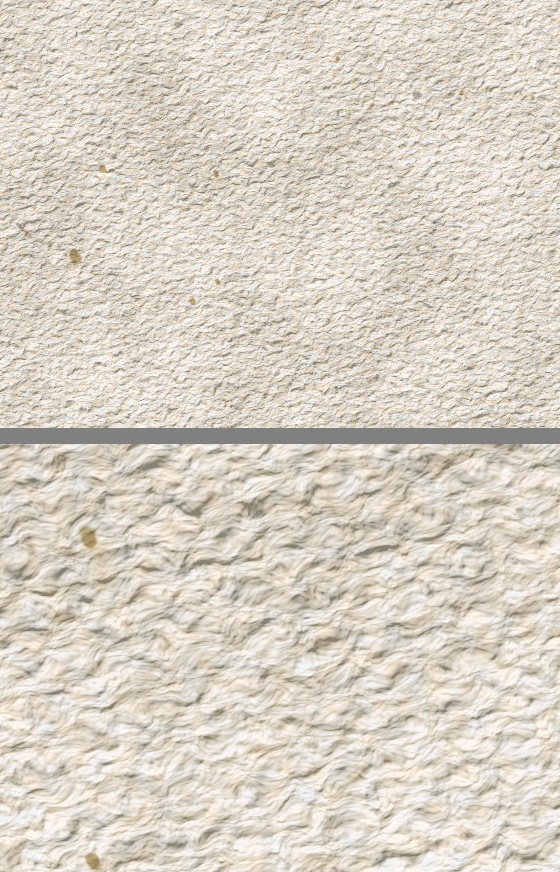
Top: the whole. Bottom: its middle third, enlarged.
Give the GLSL for this texture, as a Shadertoy shader.

```glsl
// Rough cream plaster: small raking-lit lumps with dark undersides, fine grit and a few stains.

const float LUMPS_PER_WIDTH = 110.0;           // noise cells of the main relief
const float LUMP_STRETCH = 0.72;               // below 1 widens lumps sideways
const float LUMP_TILT = 0.24;                  // radians, rising to the right
const vec2  LIGHT_STEP = vec2(-0.06, 0.345);   // towards the light, in noise cells
const float SLOPE_GAIN = 4.5;                  // scales one octave to unit contrast
const float STEEPNESS = 1.3;                   // sharpens the shaded undersides
const int   OCTAVES = 4;
const float OCTAVE_WEIGHT[4] = float[4](0.34, 0.65, 0.52, 0.38);
const float PATCH_CONTRAST = 0.9;
const int   STAINS = 14;
const vec3  OCHRE_STAIN = vec3(0.78, 0.70, 0.53);
const vec3  GREY_STAIN = vec3(0.77, 0.76, 0.75);
const vec3  WARM_TINT = vec3(0.045, 0.0, -0.05);
const vec2  SCRATCH_START = vec2(0.031, 0.364);
const vec2  SCRATCH_END = vec2(0.055, 0.341);
const float SCRATCH_WIDTH = 0.004;

// Plaster tones from deep shadow to highlight, and the relief level of each
const vec3 TONES[6] = vec3[6](
    vec3(0.53, 0.51, 0.44), vec3(0.66, 0.63, 0.56), vec3(0.76, 0.72, 0.66),
    vec3(0.83, 0.80, 0.74), vec3(0.90, 0.87, 0.82), vec3(0.97, 0.95, 0.93));
const float LEVELS[6] = float[6](-2.33, -1.70, -1.08, -0.385, 0.345, 1.23);

// Integer hash giving two values in 0..1
vec2 hash2(ivec2 cell) {
    const uint MULTIPLIER = 1664525u;
    uvec2 v = uvec2(cell) * MULTIPLIER + 12345u;
    for (int i = 0; i < 2; i++) {
        v.x += v.y * MULTIPLIER;
        v.y += v.x * MULTIPLIER;
        v ^= v >> 16u;
    }
    return vec2(v >> 8u) / float(1 << 24);
}

float cornerValue(ivec2 cell, ivec2 corner, vec2 f) {
    vec2 gradient = normalize(hash2(cell + corner) - 0.5 + 1e-5);
    return dot(gradient, f - vec2(corner));
}

float gradientNoise(vec2 p) {
    ivec2 cell = ivec2(floor(p));
    vec2 f = fract(p);
    vec2 s = f * f * f * (f * (f * 6.0 - 15.0) + 10.0);
    float low = mix(cornerValue(cell, ivec2(0, 0), f), cornerValue(cell, ivec2(1, 0), f), s.x);
    float high = mix(cornerValue(cell, ivec2(0, 1), f), cornerValue(cell, ivec2(1, 1), f), s.x);
    return mix(low, high, s.y);
}

// Lumps leaning away from the light, so their undersides are steep
float lumpHeight(vec2 q) {
    return gradientNoise(q + LIGHT_STEP * STEEPNESS * gradientNoise(q));
}

// Sum of lit slopes over several lump sizes, about unit variance
float reliefLight(vec2 p) {
    float c = cos(LUMP_TILT), s = sin(LUMP_TILT);
    vec2 q = vec2(c * p.x + s * p.y, c * p.y - s * p.x);
    q *= LUMPS_PER_WIDTH * vec2(LUMP_STRETCH, 1.0);
    q += 0.6 * vec2(gradientNoise(q * 0.6 + 31.7), gradientNoise(q * 0.6 + 77.3));
    float light = 0.0, scale = 0.5;
    for (int i = 0; i < OCTAVES; i++) {
        vec2 octave = q * scale + 19.37 * float(i);
        float slope = lumpHeight(octave) - lumpHeight(octave + LIGHT_STEP);
        light += OCTAVE_WEIGHT[i] * SLOPE_GAIN * slope;
        scale *= 2.03;
    }
    return light;
}

vec3 plasterTone(float level) {
    vec3 tone = TONES[0];
    for (int i = 1; i < 6; i++) {
        float t = (level - LEVELS[i - 1]) / (LEVELS[i] - LEVELS[i - 1]);
        tone = mix(tone, TONES[i], clamp(t, 0.0, 1.0));
    }
    return tone + 0.025 * smoothstep(1.2, 2.2, level);
}

// Multiplying colour of the scattered mineral stains
vec3 stainFilter(vec2 p, float canvasHeight) {
    vec3 stain = vec3(1.0);
    float wobble = gradientNoise(p * 95.0);
    for (int i = 0; i < STAINS; i++) {
        vec2 centre = hash2(ivec2(i, 501)) * vec2(1.0, canvasHeight);
        vec2 kind = hash2(ivec2(i, 907));
        float radius = mix(0.004, 0.015, kind.x * kind.x);
        float d = length((p - centre) * vec2(1.0, 0.85)) + radius * 0.9 * wobble;
        float mask = 1.0 - smoothstep(0.5 * radius, radius, d);
        stain *= mix(vec3(1.0), mix(OCHRE_STAIN, GREY_STAIN, step(0.6, kind.y)), mask);
    }
    // One short scratch
    vec2 along = SCRATCH_END - SCRATCH_START, offset = p - SCRATCH_START;
    float t = clamp(dot(offset, along) / dot(along, along), 0.0, 1.0);
    float scratch = 1.0 - smoothstep(0.2, 1.0, length(offset - along * t) / SCRATCH_WIDTH);
    return stain * mix(vec3(1.0), GREY_STAIN, scratch);
}

void mainImage(out vec4 fragColor, in vec2 fragCoord) {
    vec2 p = fragCoord / iResolution.x;
    float patches = gradientNoise(p * 5.0 + 3.1) + 0.6 * gradientNoise(p * 17.0 + 8.4);
    vec3 color = plasterTone(reliefLight(p) + PATCH_CONTRAST * patches);
    color += WARM_TINT * gradientNoise(p * 75.0 + 41.0);
    color *= stainFilter(p, iResolution.y / iResolution.x);
    fragColor = vec4(clamp(color, 0.0, 1.0), 1.0);
}
```
